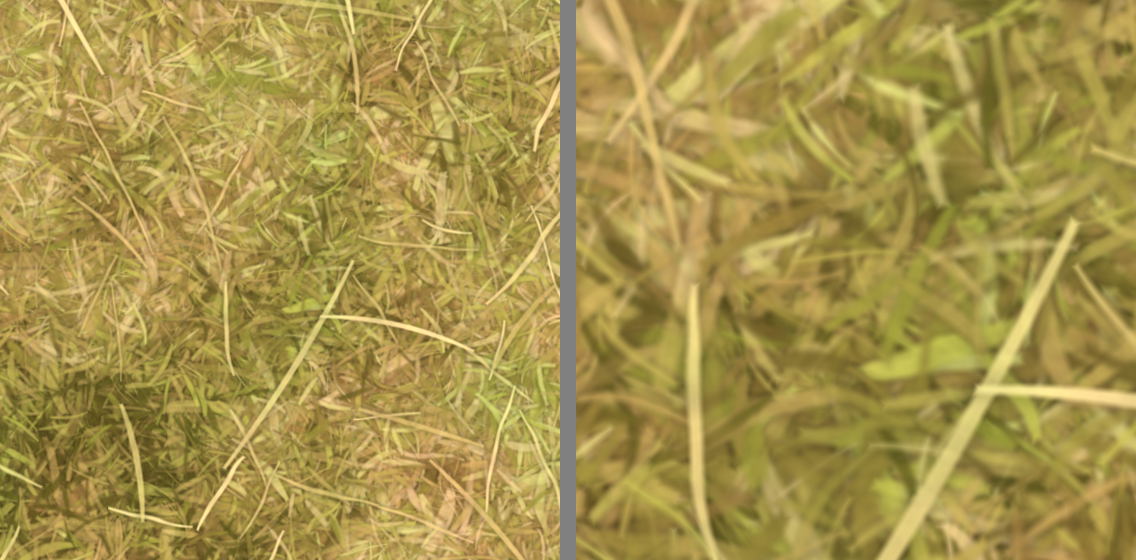
Left, the full canvas; right, a detail of the centre.
Reproduce this texture procedurally as a Shadertoy shader.

```glsl
// Sunlit mown meadow: tangled dry grass blades, mossy shadows and long pale straws.

vec4 hash4(vec2 cell, float seed) {
    vec4 p = fract(vec4(cell.xyx, cell.y + seed) * vec4(0.1031, 0.1030, 0.0973, 0.1099) + seed * 0.137);
    p += dot(p, p.wzxy + 33.33);
    return fract((p.xxyz + p.yzzw) * p.zywx);
}

float noise(vec2 p) {
    vec2 i = floor(p), f = fract(p);
    f = f * f * (3.0 - 2.0 * f);
    float low = mix(hash4(i, 3.0).x, hash4(i + vec2(1, 0), 3.0).x, f.x);
    float high = mix(hash4(i + vec2(0, 1), 3.0).x, hash4(i + vec2(1, 1), 3.0).x, f.x);
    return mix(low, high, f.y);
}

float fbm(vec2 p) {
    float sum = 0.0, amp = 0.5;
    for (int i = 0; i < 4; i++) {
        sum += amp * noise(p);
        p = mat2(1.6, 1.2, -1.2, 1.6) * p + 7.3;
        amp *= 0.5;
    }
    return sum / 0.94;
}

// Grass colours blended from shaded stem to bleached straw
vec3 grassColor(float t) {
    vec3 c = vec3(0.38, 0.33, 0.12);
    c = mix(c, vec3(0.59, 0.48, 0.24), smoothstep(0.04, 0.14, t));
    c = mix(c, vec3(0.62, 0.57, 0.24), smoothstep(0.19, 0.29, t));
    c = mix(c, vec3(0.76, 0.65, 0.36), smoothstep(0.36, 0.46, t));
    c = mix(c, vec3(0.79, 0.72, 0.36), smoothstep(0.58, 0.68, t));
    return mix(c, vec3(0.92, 0.84, 0.57), smoothstep(0.79, 0.89, t));
}

// Signed distance to a bent, tapering blade lying along x
float blade(vec2 p, float halfLen, float halfWidth, float bend) {
    float along = p.x / halfLen;
    float side = abs(p.y + bend * halfLen * (along * along - 0.4));
    return max(side - halfWidth * (1.0 - 0.45 * along * along), abs(p.x) - halfLen);
}

// One scattered layer of short blades; size is (half length, half width) in cells
void scatterGrass(inout vec3 col, vec2 uv, float scale, float seed, vec2 size, float tone) {
    vec2 p = uv * scale + seed * 5.37;
    vec2 home = floor(p);
    float soft = 0.0031 * scale;
    for (int y = -1; y <= 1; y++)
    for (int x = -1; x <= 1; x++) {
        vec2 cell = home + vec2(x, y);
        vec4 place = hash4(cell, seed), look = hash4(cell, seed + 41.0);
        float angle = 6.2832 * place.z;
        vec2 axis = vec2(cos(angle), sin(angle)), q = p - cell - place.xy;
        q = vec2(dot(q, axis), dot(q, vec2(-axis.y, axis.x)));
        float d = blade(q, size.x * (0.5 + 0.5 * place.w), size.y * (0.5 + look.x), 0.36 * (look.y - 0.5));
        float halo = 1.0 - smoothstep(-soft, size.y + soft, d);
        float cover = 1.0 - smoothstep(-soft, soft, d);
        vec3 tint = grassColor(look.z + tone);
        tint = mix(tint, tint * vec3(0.93, 1.01, 0.86), step(0.65, look.w));
        col = mix(col * (1.0 - 0.11 * halo), tint, cover * (0.45 + 0.35 * look.w));
    }
}

// Sparse long stalks, mostly steep
void scatterStraws(inout vec3 col, vec2 uv, float scale, float seed, float halfWidth, float density) {
    vec2 p = uv * scale + seed * 3.71;
    vec2 home = floor(p);
    float soft = 0.0026 * scale, w = halfWidth * scale;
    for (int y = -1; y <= 1; y++)
    for (int x = -1; x <= 1; x++) {
        vec2 cell = home + vec2(x, y);
        vec4 place = hash4(cell, seed), look = hash4(cell, seed + 19.0);
        if (look.x > density) continue;
        float angle = 2.0 + 2.4 * (place.z - 0.5);
        vec2 axis = vec2(cos(angle), sin(angle)), q = p - cell - place.xy;
        q = vec2(dot(q, axis), dot(q, vec2(-axis.y, axis.x)));
        float d = blade(q, 0.35 + 0.55 * place.w, w * (0.7 + 0.6 * look.y), 0.24 * (look.z - 0.5));
        float shade = 1.0 - smoothstep(-soft, 2.0 * w + soft, d);
        float cover = 1.0 - smoothstep(-soft, soft, d);
        vec3 tint = mix(vec3(0.80, 0.73, 0.38), vec3(0.95, 0.88, 0.60), look.w);
        tint *= 0.92 + 0.12 * noise(q * 7.0 + seed);
        col = mix(col * (1.0 - 0.14 * shade), tint, cover * (0.6 + 0.35 * look.w));
    }
}

void mainImage(out vec4 fragColor, in vec2 fragCoord) {
    vec2 uv = fragCoord / iResolution.y;
    vec2 warped = uv + 0.010 * (vec2(noise(uv * 22.0), noise(uv * 22.0 + 51.0)) - 0.5);

    // Broad patches: dry and bright to the upper right, shaded at the lower left
    float patches = fbm(uv * 4.5 + 2.0);
    float corner = smoothstep(0.42, 0.0, length(uv - vec2(0.25, 0.16)));
    float tone = 0.75 * (patches - 0.5) + 0.08 * (uv.x + uv.y - 1.0) - 0.20 * corner + 0.07;
    vec3 col = grassColor(0.35 + tone + 0.7 * (fbm(uv * 40.0) - 0.5));

    // Tangled litter, alternating flat blades with thin fibres
    for (int i = 0; i < 18; i++) {
        float k = float(i);
        float scale = 10.0 + 17.0 * fract(k * 0.618);
        vec2 size = vec2(0.88, mix(0.045, 0.105, fract(k * 0.37)));
        scatterGrass(col, warped, scale, k + 1.0, size, tone);
    }

    // Stalks from short to long
    scatterStraws(col, warped, 8.0, 61.0, 0.0030, 0.40);
    scatterStraws(col, warped, 6.0, 67.0, 0.0036, 0.40);
    scatterStraws(col, uv, 4.0, 73.0, 0.0048, 0.50);

    // Moss and earth tints, fine mottling and sunlight
    float hue = fbm(uv * 7.0 + 14.0) - 0.5 - 0.12 * corner;
    col *= 1.0 + hue * vec3(0.18, -0.05, 0.16);
    col *= 0.94 + 0.16 * fbm(uv * 60.0);
    col = col * vec3(1.08, 1.04, 1.035) + 0.012;
    fragColor = vec4(clamp(col, 0.0, 1.0), 1.0);
}
```
